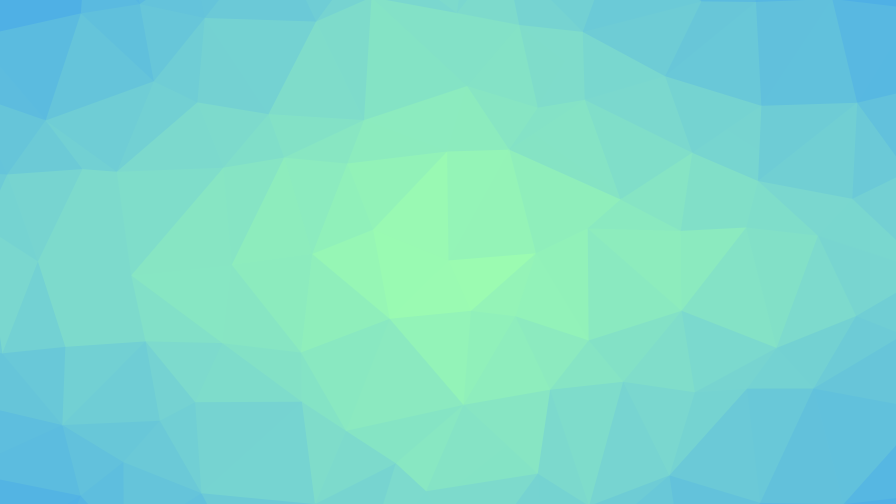
Give the GLSL for this background, as a Shadertoy shader.

```glsl
// Low-poly mesh of flat facets, glowing mint green at the centre and fading to sky blue corners.

const float ROWS = 6.5; // mesh cells per canvas height

vec2 hash22(vec2 p) {
    vec3 q = fract(p.xyx * vec3(0.1031, 0.1030, 0.0973));
    q += dot(q, q.yzx + 33.33);
    return fract((q.xx + q.yz) * q.zy);
}

// Jittered grid corner
vec2 meshVertex(vec2 cell) {
    return cell + 0.66 * (hash22(cell + 71.0) - 0.5);
}

// Distance to the inner side of the edge a-b
float edgeDistance(vec2 p, vec2 a, vec2 b) {
    vec2 e = b - a, d = p - a;
    return (e.x * d.y - e.y * d.x) / length(e);
}

// Horizontal and vertical ramps add up to a soft diamond glow
vec3 glowColor(vec2 p, float shift) {
    vec2 u = abs(p - vec2(-0.05, -0.1)) / (0.5 * ROWS);
    u.x *= iResolution.y / iResolution.x;
    float t = clamp(0.5 * u.x + 0.4 * u.y + 0.1 * u.x * u.y + shift, 0.0, 1.0);
    vec3 mint = vec3(0.62, 1.0, 0.68);
    vec3 aqua = vec3(0.48, 0.845, 0.81);
    vec3 sky = vec3(0.31, 0.69, 0.90);
    return t < 0.5 ? mix(mint, aqua, 2.0 * t) : mix(aqua, sky, 2.0 * t - 1.0);
}

// Flat facet colour, weighted by its smooth coverage of p
vec4 facet(vec2 p, vec2 a, vec2 b, vec2 c, float pixel) {
    float inside = min(edgeDistance(p, a, b),
                       min(edgeDistance(p, b, c), edgeDistance(p, c, a)));
    float coverage = clamp(inside / pixel + 0.5, 0.0, 1.0);
    vec2 middle = (a + b + c) / 3.0;
    float shift = 0.05 * (hash22(middle * 37.0).x - 0.5);
    return coverage * vec4(glowColor(middle, shift), 1.0);
}

void mainImage(out vec4 fragColor, in vec2 fragCoord) {
    vec2 p = (fragCoord - 0.5 * iResolution.xy) / iResolution.y * ROWS;
    float pixel = ROWS / iResolution.y;
    vec4 sum = 0.001 * vec4(glowColor(p, 0.0), 1.0);

    // Split each nearby cell into two facets along its shorter diagonal
    for (int y = -1; y <= 1; y++) {
        for (int x = -1; x <= 1; x++) {
            vec2 cell = floor(p) + vec2(x, y);
            vec2 a = meshVertex(cell);
            vec2 b = meshVertex(cell + vec2(1.0, 0.0));
            vec2 c = meshVertex(cell + vec2(1.0, 1.0));
            vec2 d = meshVertex(cell + vec2(0.0, 1.0));
            if (distance(a, c) < distance(b, d)) {
                sum += facet(p, a, b, c, pixel) + facet(p, a, c, d, pixel);
            } else {
                sum += facet(p, a, b, d, pixel) + facet(p, b, c, d, pixel);
            }
        }
    }
    fragColor = vec4(sum.rgb / sum.a, 1.0);
}
```
